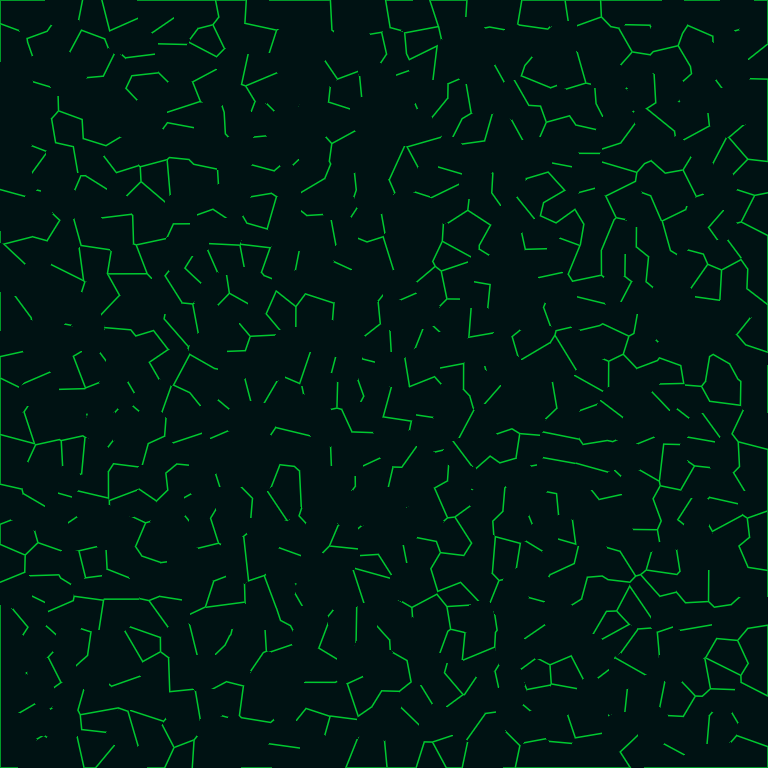
A WebGL 1 fragment shader for this pattern:

```glsl
precision highp float;

uniform vec2 u_resolution;

const float CELLS = 28.0;            // cells across the canvas
const float JITTER = 0.84;           // scatter of the sites, 0 to 1
const float KEEP_INNER = 0.39;       // share of cell walls that are drawn
const float KEEP_BORDER = 0.6;       // share of canvas border walls drawn
const float LINE_WIDTH = 1.0 / 512.0;
const vec3 BACKGROUND = vec3(0.0, 0.07, 0.075);
const vec3 LINE_COLOR = vec3(0.0, 0.79, 0.19);

float hash12(vec2 p) {
  vec3 q = fract(p.xyx * 0.1031);
  q += dot(q, q.yzx + 33.33);
  return fract((q.x + q.y) * q.z);
}

vec2 hash22(vec2 p) {
  vec3 q = fract(p.xyx * vec3(0.1031, 0.1030, 0.0973));
  q += dot(q, q.yzx + 33.33);
  return fract((q.xx + q.yz) * q.zy);
}

vec2 site(vec2 id) {
  return id + 0.5 + JITTER * (hash22(id + 17.0) - 0.5);
}

bool onCanvas(vec2 id, vec2 extent) {
  return all(greaterThanEqual(id, vec2(0.0))) && all(lessThan(id, extent));
}

// Same value for both orders of the pair, so both sides of a wall agree.
bool wallKept(vec2 a, vec2 b) {
  vec2 d = a - b;
  float key = 71.0 * d.x * d.y + 13.0 * dot(d, d);
  return hash12(a + b + vec2(key, 211.0)) < KEEP_INNER;
}

vec2 nearestCell(vec2 p, vec2 extent) {
  vec2 home = floor(p);
  vec2 best = home;
  float bestDist = 1e3;
  for (int y = -1; y <= 1; y++) {
    for (int x = -1; x <= 1; x++) {
      vec2 id = home + vec2(float(x), float(y));
      float d = distance(p, site(id));
      if (onCanvas(id, extent) && d < bestDist) {
        bestDist = d;
        best = id;
      }
    }
  }
  return best;
}

// Distance to the closest kept wall between this cell and its neighbours.
float innerWalls(vec2 p, vec2 cell, vec2 extent) {
  vec2 a = site(cell);
  float dist = 1e3;
  for (int y = -2; y <= 2; y++) {
    for (int x = -2; x <= 2; x++) {
      vec2 id = cell + vec2(float(x), float(y));
      if ((x != 0 || y != 0) && onCanvas(id, extent) && wallKept(cell, id)) {
        vec2 b = site(id);
        dist = min(dist, dot(0.5 * (a + b) - p, normalize(b - a)));
      }
    }
  }
  return dist;
}

// Distance to the kept stretches of the canvas border.
float borderWalls(vec2 p, vec2 cell, vec2 extent) {
  vec2 lowKey = hash22(cell + 131.0);
  vec2 highKey = hash22(cell + 277.0);
  vec2 low = p + 1e3 * step(KEEP_BORDER, lowKey);
  vec2 high = extent - p + 1e3 * step(KEEP_BORDER, highKey);
  return min(min(low.x, low.y), min(high.x, high.y));
}

void main() {
  float side = min(u_resolution.x, u_resolution.y);
  vec2 extent = CELLS * u_resolution / side;
  vec2 p = CELLS * gl_FragCoord.xy / side;

  vec2 cell = nearestCell(p, extent);
  float dist = min(innerWalls(p, cell, extent), borderWalls(p, cell, extent));

  // Antialiased line, one pixel of ramp.
  float line = clamp(0.5 + (0.5 * LINE_WIDTH - dist / CELLS) * side, 0.0, 1.0);
  gl_FragColor = vec4(mix(BACKGROUND, LINE_COLOR, line), 1.0);
}
```
